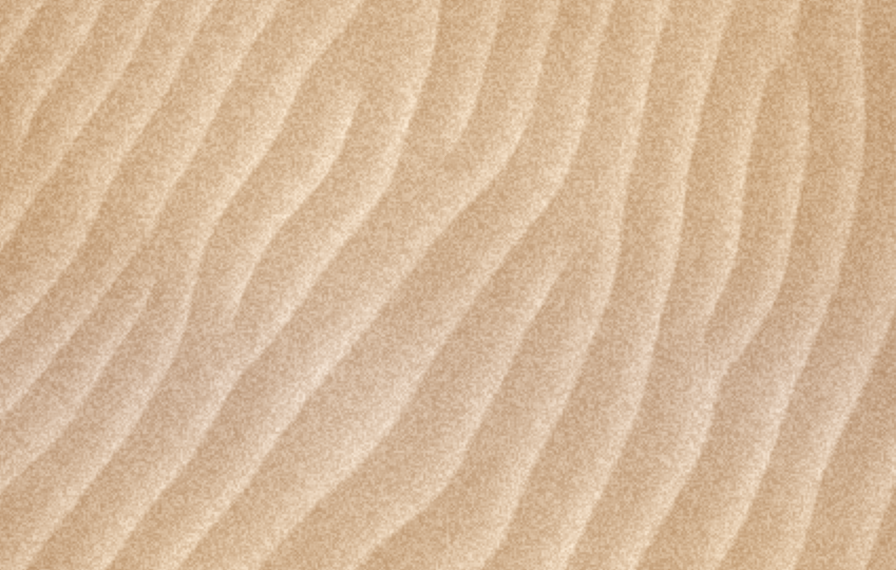
Write a Shadertoy shader that draws this texture.

```glsl
// Wind-blown sand: pale leaning ripple crests over warm, grainy troughs.
// A bent phase field spaces the crests, small phase vortices fork or end them,
// and fine noise adds the grain.

float hash(vec2 p) {
    vec3 q = fract(vec3(p.xyx) * 0.1031);
    q += dot(q, q.yzx + 33.33);
    return fract((q.x + q.y) * q.z);
}

float noise(vec2 p) {
    vec2 i = floor(p), f = fract(p);
    f = f * f * (3.0 - 2.0 * f);
    return mix(mix(hash(i), hash(i + vec2(1, 0)), f.x),
               mix(hash(i + vec2(0, 1)), hash(i + vec2(1, 1)), f.x), f.y);
}

// Ripple phase in x, crest strength in y
vec2 ripples(vec2 p, float aspect) {
    // Steep diagonals on the left bend upright towards the upper right
    float phase = 6.8 * p.x - (5.9 - 1.5 * p.x) * p.y + p.x * p.y * p.y;
    phase += 0.9 * noise(p * 2.3 + 4.0) + 0.4 * noise(p * 5.5 + 17.0);
    float strength = 0.7 + 0.5 * noise(p * 4.0 + 31.0);

    // Each vortex adds or removes one crest
    for (int i = 0; i < 8; i++) {
        float k = float(i);
        vec2 core = vec2(aspect * fract(0.618 * k + 0.17), 0.3 + 0.62 * fract(0.755 * k + 0.4));
        vec2 d = p - core;
        float turn = i % 2 == 0 ? 1.0 : -1.0;
        phase += turn * atan(d.y, d.x) / 6.2831853;
        strength *= mix(0.35, 1.0, smoothstep(0.0, 0.08, length(d)));
    }
    return vec2(phase, strength);
}

// Slow rise to a bright crest, quick drop into a faint shadow
float crestProfile(float t) {
    float rise = pow(smoothstep(0.3, 0.93, t), 1.3);
    float shadow = -0.2 * (1.0 - smoothstep(0.0, 0.5, t));
    return mix(rise + shadow, -0.2, smoothstep(0.9, 1.0, t));
}

void mainImage(out vec4 fragColor, in vec2 fragCoord) {
    vec2 p = fragCoord / iResolution.y;
    float aspect = iResolution.x / iResolution.y;

    vec2 ripple = ripples(p, aspect);
    float light = 0.43 + 0.5 * ripple.y * crestProfile(fract(ripple.x));

    // Broad patches, and darker sides
    light += 0.24 * (noise(p * vec2(5.0, 4.0) + 9.0) - 0.5);
    float side = abs(p.x / aspect - 0.5) * 2.0;
    light += 0.06 - 0.2 * side * side;

    // Sand grain
    float grain = noise(p * 270.0) + 0.6 * noise(p * 150.0 + 50.0) - 0.8;
    light += 0.62 * grain;

    // Dusky band below the middle, golden sand above and at the foot
    float dusk = exp(-pow((p.y - 0.34) / 0.22, 2.0));
    dusk += 0.4 * (noise(p * 3.0 + 70.0) - 0.5);
    light -= 0.06 * dusk;

    vec3 color = mix(vec3(0.77, 0.63, 0.49), vec3(0.91, 0.82, 0.72), light);
    color += (dusk - 0.4) * vec3(-0.008, 0.006, 0.04);
    fragColor = vec4(clamp(color, 0.0, 1.0), 1.0);
}
```
